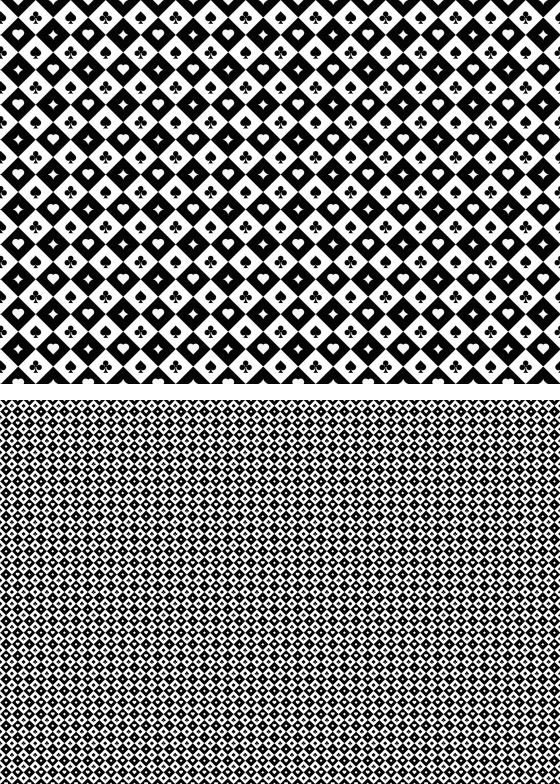
Top, the tile; bottom, the same tile 3 across and 3 down.
This pattern is drawn by a WebGL 1 fragment shader. Its source:

```glsl
precision highp float;
// Harlequin check of black and white lozenges, 16 across and 11 down.
// White lozenges alternate spade and club, black ones heart and four-point
// star; every suit is a small distance function centred in its lozenge.
uniform vec2 u_resolution;

// Heart one unit wide in its straight part, tip at the origin, lobes upward.
float heart(vec2 p) {
  p.x = abs(p.x);
  if (p.x + p.y > 1.0) return length(p - vec2(0.25, 0.75)) - 0.3536;
  vec2 notch = p - vec2(0.0, 1.0);
  vec2 side = p - 0.5 * max(p.x + p.y, 0.0);
  return sqrt(min(dot(notch, notch), dot(side, side))) * sign(p.x - p.y);
}

// Stem that flares toward its foot, shared by spade and club.
float stem(vec2 p) {
  float t = clamp((-0.05 - p.y) / 0.13, 0.0, 1.0);
  return max(abs(p.x) - 0.012 - 0.055 * t * t, abs(p.y + 0.105) - 0.075);
}

float spade(vec2 p) {
  float blade = 0.255 * heart(vec2(p.x, 0.175 - p.y) / 0.255);
  return min(blade, stem(p));
}

float club(vec2 p) {
  float top = length(p - vec2(0.0, 0.095)) - 0.077;
  float sides = length(vec2(abs(p.x) - 0.098, p.y + 0.025)) - 0.077;
  float core = length(p - vec2(0.0, 0.01)) - 0.04;
  return min(min(top, sides), min(core, stem(p)));
}

// Lozenge with its four sides scooped out by circles.
float star(vec2 p) {
  p = abs(p);
  return max(0.245 - length(p - 0.23), p.x + p.y - 0.145);
}

float coverage(float d, float pixel) {
  return 1.0 - smoothstep(-0.7 * pixel, 0.7 * pixel, d);
}

void main() {
  vec2 grid = vec2(16.0, 11.0);
  vec2 p = gl_FragCoord.xy / u_resolution * grid - vec2(0.02, 0.0);
  float pixel = grid.y / u_resolution.y;

  // Lozenge checker: negative inside the white lozenges.
  vec2 local = abs(vec2(fract(p.x + 0.5), fract(p.y)) - 0.5);
  float edge = (local.x + local.y - 0.5) * 0.7071;
  bool isWhite = edge < 0.0;

  // Centre of the current lozenge, and its alternation wrapped by row.
  vec2 offset = isWhite ? vec2(0.0, 0.5) : vec2(0.5, 0.0);
  vec2 id = floor(p - offset + 0.5);
  vec2 q = p - id - offset;
  bool isOdd = mod(id.x + mod(id.y, grid.y), 2.0) > 0.5;

  float suit;
  if (isWhite) suit = isOdd ? club(q) : spade(q);
  else suit = isOdd ? star(q) : 0.28 * heart(q / 0.28 + vec2(0.0, 0.55));

  // Ground first, then the suit in the opposite tone.
  float tone = mix(0.015, 0.995, coverage(edge, pixel));
  tone = mix(tone, isWhite ? 0.02 : 0.97, coverage(suit, pixel));
  gl_FragColor = vec4(vec3(tone), 1.0);
}
```
